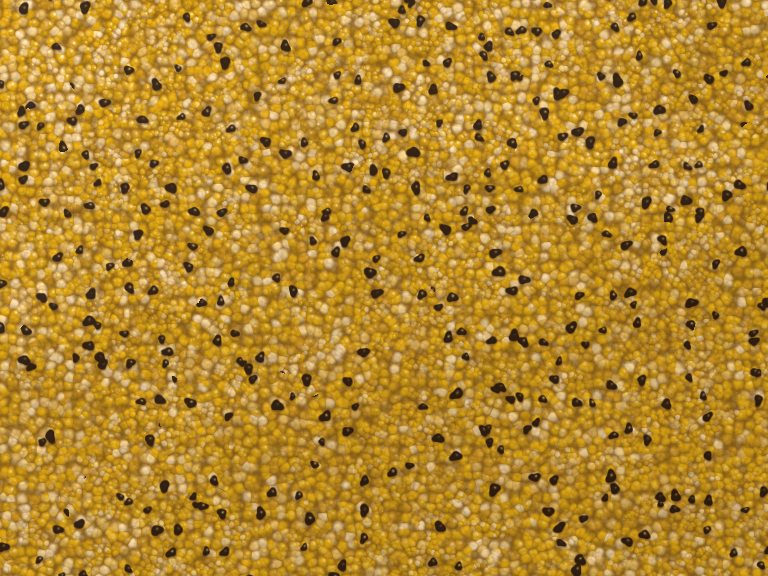
Give the GLSL for this texture, as a Shadertoy shader.

```glsl
const vec3 GOLD  = vec3(0.84, 0.63, 0.07);
const vec3 OCHRE = vec3(0.75, 0.54, 0.12);
const vec3 TAN   = vec3(0.85, 0.69, 0.39);
const vec3 CREAM = vec3(0.92, 0.81, 0.64);
const vec3 BROWN = vec3(0.50, 0.34, 0.10);
const vec3 SEED  = vec3(0.15, 0.09, 0.05);
const vec3 GLINT = vec3(0.98, 0.91, 0.74);

vec3 hash3(vec2 cell, float seed) {
    vec3 q = fract(vec3(cell.xyx) * vec3(0.1031, 0.1030, 0.0973) + seed * 0.137);
    q += dot(q, q.yxz + 33.33);
    return fract((q.xxy + q.yzz) * q.zyx);
}

mat2 rotation(float angle) {
    float c = cos(angle), s = sin(angle);
    return mat2(c, s, -s, c);
}

// Layered sines, about -1 to 1
float waves(vec2 p) {
    float sum = 0.0, amplitude = 0.5;
    for (int i = 0; i < 4; i++) {
        sum += amplitude * sin(p.x + 1.7 * sin(p.y)) * cos(p.y - 0.6 * p.x);
        p = rotation(0.9) * p * 1.8 + 2.3;
        amplitude *= 0.6;
    }
    return sum;
}

vec3 grainColour(float pick, float pale) {
    vec3 colour = mix(GOLD, OCHRE, step(0.50, pick));
    colour = mix(colour, TAN, step(0.70 - pale, pick));
    return mix(colour, CREAM, step(0.86 - pale, pick));
}

// Softly blended cells, each shaded as a small dome with a glint
vec3 grains(vec2 p, float seed, float sun, float pale) {
    vec2 home = floor(p);
    vec3 sum = vec3(0.0);
    float total = 0.0;
    for (int y = -1; y <= 1; y++)
    for (int x = -1; x <= 1; x++) {
        vec2 cell = home + vec2(x, y);
        vec3 place = hash3(cell, seed);
        vec3 look = hash3(cell, seed + 5.0);
        vec2 d = p - cell - 0.1 - 0.8 * place.xy;
        float r2 = dot(d, d);
        float weight = exp(-34.0 * (r2 - 0.12 * place.z));
        float dome = smoothstep(0.25, 0.75, sqrt(r2));
        vec3 colour = grainColour(look.x, pale) * (0.95 + 0.14 * look.y + 0.22 * d.y);
        colour = mix(colour, BROWN, 0.85 * dome);
        vec2 g = d - vec2(0.08, 0.17);
        float glint = exp(-45.0 * dot(g, g)) * smoothstep(0.35, 0.9, look.z);
        colour = mix(colour, GLINT, clamp(glint * sun, 0.0, 1.0));
        sum += colour * weight;
        total += weight;
    }
    return sum / total;
}

// Scattered dark seeds: x is coverage, y is the light on the seed
vec2 seeds(vec2 p, float seed, float chance) {
    vec2 home = floor(p), result = vec2(0.0);
    for (int y = -1; y <= 1; y++)
    for (int x = -1; x <= 1; x++) {
        vec2 cell = home + vec2(x, y);
        vec3 place = hash3(cell, seed);
        vec3 look = hash3(cell, seed + 3.0);
        vec2 d = rotation(6.283 * look.x) * (p - cell - place.xy);
        float angle = atan(d.y, d.x);
        float radius = mix(0.24, 0.38, look.y) * (1.0 + 0.12 * sin(3.0 * angle + 9.0 * look.z));
        float edge = length(d * vec2(0.85, 1.2)) - radius;
        float cover = (1.0 - smoothstep(-0.07, 0.07, edge)) * step(place.z, chance);
        vec2 g = p - cell - place.xy - vec2(0.05, 0.09);
        float light = exp(-130.0 * dot(g, g)) * look.z;
        result = mix(result, vec2(1.0, light), cover);
    }
    return result;
}

void mainImage(out vec4 fragColor, in vec2 fragCoord) {
    vec2 uv = fragCoord / iResolution.y;
    float drift = waves(uv * vec2(5.0, 8.0));
    vec2 p = uv + 0.003 * vec2(waves(uv * 38.0), waves(uv * 38.0 + 7.0));

    // Light falls from the upper left
    float sun = clamp(0.25 + 0.75 * uv.y - 0.3 * uv.x + 0.25 * drift, 0.0, 1.0);

    // Coarse grains with finer fragments between them
    float pale = 0.10 * (sun - 0.4) + 0.06 * drift;
    vec3 colour = grains(p * 62.0, 1.0, 0.5 + 0.8 * sun, pale);
    vec3 fragments = grains(rotation(0.5) * p * 105.0, 11.0, 0.5 + sun, pale);
    float husk = smoothstep(0.0, 0.5, waves(uv * vec2(34.0, 46.0) + 3.0));
    colour = mix(colour, fragments, 0.25 + 0.4 * husk);
    colour *= 0.98 + 0.12 * (sun - 0.4);

    // Dark seeds over a faint contact shadow
    float chance = 0.17 + 0.09 * waves(uv * 11.0);
    vec2 shadow = seeds((p + vec2(-0.001, 0.003)) * 38.0, 21.0, chance);
    vec2 dark = seeds(p * 38.0, 21.0, chance);
    colour = mix(colour, BROWN, 0.45 * shadow.x);
    vec3 seedColour = mix(SEED, TAN, 0.75 * dark.y) + 0.06 * sun;
    colour = mix(colour, seedColour, 0.96 * dark.x);

    fragColor = vec4(clamp(colour, 0.0, 1.0), 1.0);
}
```
